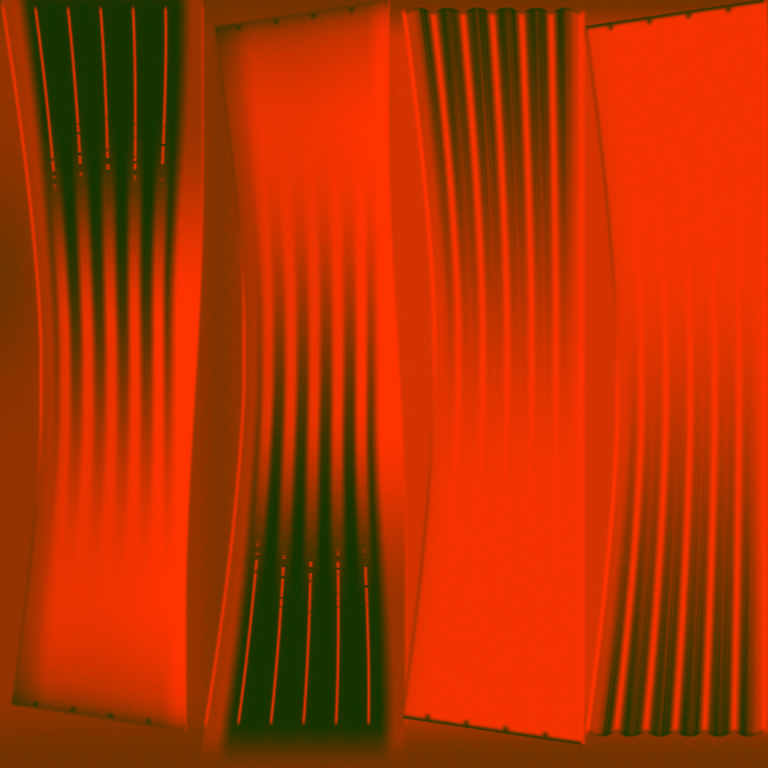
A three.js fragment shader for this texture map:

```glsl
varying vec2 vUv;

#define RIBS 6.0
#define AA 0.0016
#define GREEN 0.2
#define DARK 0.08
#define SOFT_STEP 0.2643
#define SOFT_FLIP 0.952
#define CRISP_X 0.5247
#define CRISP_STEP 0.2383
#define CRISP_FLIP 0.969
#define TILT 0.155
#define GRAIN 0.025

float hash(vec2 p) {
  vec3 q = fract(vec3(p.xyx) * 0.1031);
  q += dot(q, q.yzx + 33.33);
  return fract((q.x + q.y) * q.z);
}

float noise(vec2 p) {
  vec2 i = floor(p);
  vec2 f = fract(p);
  f = f * f * (3.0 - 2.0 * f);
  return mix(mix(hash(i), hash(i + vec2(1.0, 0.0)), f.x),
             mix(hash(i + vec2(0.0, 1.0)), hash(i + 1.0), f.x), f.y);
}

float fall(float a, float b, float x) {
  return 1.0 - smoothstep(a, b, x);
}

float glow(float d, float width) {
  return exp(-d * d / (width * width));
}

// Left outline of a sheet, bulging inward at mid height
float bowedEdge(float t, float peak, float gain, float middle) {
  float u = max(abs(t - middle) - 0.04, 0.0);
  return peak - gain * pow(u, 1.5);
}

float ribDistance(float s) {
  return 0.5 - abs(fract(s * RIBS) - 0.5);
}

// Four fasteners along the tilted hem
float screws(float s, float width, float rise) {
  float f = (fract((s - 0.14) / 0.222 + 0.5) - 0.5) * 0.222 * width;
  return glow(length(vec2(f, rise - 0.005)), 0.004);
}

// Sheet with deep, blurred folds; t runs from its dark end to its hem
float softPanel(float back, float x, float t) {
  float left = bowedEdge(t, 0.0535, 0.165, 0.5);
  float ribRight = 0.237 + 0.021 * fall(0.0, 0.42, t);
  float right = mix(0.264, 0.242, smoothstep(0.25, 0.8, t));
  float width = ribRight - left;
  float s = (x - left) / width;
  float d = ribDistance(s);
  float hem = 0.917 + TILT * (x - 0.017);

  // Plate, folds and bright right fold
  float plate = mix(0.62, 0.92, smoothstep(0.0, 0.22, s));
  plate += 0.08 * smoothstep(0.4, 1.0, s) - 0.18 * smoothstep(0.78, 0.95, t);
  float valley = mix(DARK, plate, smoothstep(0.24, 0.78, t));
  float ridge = mix(DARK + 0.02, plate, smoothstep(0.14, 0.43, t));
  float folds = mix(ridge, valley, smoothstep(0.08, 0.42, d));
  float ribbed = smoothstep(0.06, 0.15, s) * fall(0.88, 0.98, s);
  float rim = mix(0.6, 1.0, smoothstep(0.15, 0.4, t) * smoothstep(0.5, 0.9, s));
  float shade = mix(mix(plate, rim, smoothstep(0.0, 0.3, s)), folds, ribbed);

  // Thin ragged highlights in the dark end
  float rib = floor(s * RIBS + 0.5);
  float reach = 0.2 + 0.05 * hash(vec2(rib, 7.0));
  float ragged = smoothstep(0.25, 0.6, noise(vec2(rib * 9.0, t * 260.0)) + 6.0 * (reach - t));
  float thread = glow(d * width / RIBS, 0.0022) * fall(reach - 0.01, reach + 0.01, t) * ragged;
  shade = mix(shade, 0.85, thread * step(0.5, rib) * step(rib, 5.5) * smoothstep(0.005, 0.015, t));

  // Hem shadow and outline
  float rise = hem - t;
  shade *= 1.0 - 0.55 * exp(-max(rise, 0.0) / 0.018);
  shade *= 1.0 - 0.5 * screws(s, width, rise);
  float cover = smoothstep(-AA, AA, x - left) * fall(-AA, AA, x - right);
  cover *= smoothstep(-0.05, 0.012, t) * smoothstep(-0.004, 0.003, rise);
  float result = mix(back, shade, cover);
  float span = smoothstep(0.0, 0.015, t) * smoothstep(-AA, AA, rise);
  float lit = fall(0.5, 0.75, t);
  result = mix(result, mix(0.35, 0.95, lit), glow(x - left, 0.0026) * span * mix(0.35, 0.85, lit));
  return mix(result, 0.9, 0.5 * glow(x - right, 0.002) * span);
}

// Sheet with narrow bright ribs and a scalloped end
float crispPanel(float back, float x, float t) {
  float left = bowedEdge(t, 0.0404, 0.148, 0.47);
  float right = 0.2344;
  float width = 0.231 - left;
  float s = (x - left) / width;
  float d = ribDistance(s);
  float rise = 0.934 + 0.15 * x - t;

  // Dark valleys with fine streaks
  float plate = 0.96 - 0.06 * fall(0.0, 0.15, s);
  float depth = fall(-0.1, 0.68, t);
  float streak = noise(vec2(s * 110.0, t * 5.0)) - 0.5;
  float valley = mix(plate, 0.16, depth) + streak * 0.16 * depth;
  valley += 0.12 * depth * glow(d - 0.5, 0.07);
  float ribbed = smoothstep(0.05, 0.11, s) * fall(0.9, 0.98, s);
  float shade = mix(plate - 0.2 * depth, valley, ribbed * smoothstep(0.02, 0.28, d));
  shade = mix(shade, 1.0, 0.8 * glow(d * width / RIBS, 0.003) * fall(0.4, 0.8, t));

  // Scallops, hem and fasteners
  float scallop = t - 0.016 + 0.006 * abs(sin(3.14159 * RIBS * s));
  shade *= 1.0 - 0.45 * glow(scallop, 0.004);
  shade *= 1.0 - 0.75 * glow(rise, 0.0035);
  shade *= 1.0 - 0.6 * screws(s, width, rise);
  float cover = smoothstep(-AA, AA, x - left) * fall(-AA, AA, x - right);
  cover *= smoothstep(-0.002, 0.002, scallop) * smoothstep(-0.003, 0.0, rise);
  float result = mix(back, shade, cover);
  float span = smoothstep(0.01, 0.02, t) * smoothstep(-AA, AA, rise);
  float lit = fall(0.4, 0.75, t);
  result = mix(result, mix(0.5, 1.0, lit), glow(x - left, 0.003) * span * mix(0.5, 0.9, lit));
  return mix(result, 1.0, 0.7 * glow(x - right, 0.003) * span);
}

// Dim surround, brighter on the right half
float backdrop(vec2 p, float down) {
  float level = mix(0.58, 0.83, smoothstep(0.46, 0.52, p.x));
  level -= 0.15 * glow(length((vec2(p.x, down) - vec2(0.0, 0.36)) * vec2(2.5, 1.0)), 0.13);
  level -= 0.08 * glow(p.x - 0.285, 0.02);
  level = mix(level, 0.45, fall(0.015, 0.1, p.y));
  return mix(level, 0.45, fall(0.0, 0.06, down));
}

void main() {
  float down = 1.0 - vUv.y;
  float red = backdrop(vUv, down);
  red = softPanel(red, vUv.x, down);
  red = softPanel(red, vUv.x - SOFT_STEP, SOFT_FLIP - down);
  red = crispPanel(red, vUv.x - CRISP_X, down);
  red = crispPanel(red, vUv.x - CRISP_X - CRISP_STEP, CRISP_FLIP - down);
  red += GRAIN * (noise(vUv * 300.0) - 0.5);
  gl_FragColor = vec4(clamp(red, 0.04, 1.0), GREEN, 0.0, 1.0);
}
```
